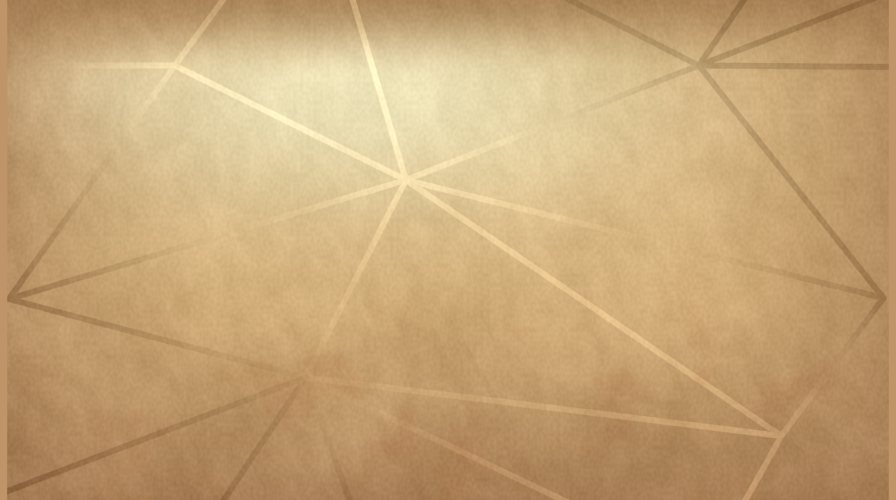
Write a WebGL 1 fragment shader that draws this background.

```glsl
precision highp float;

uniform vec2 u_resolution;

// Palette
const vec3 UMBER = vec3(0.62, 0.455, 0.305);
const vec3 SAND = vec3(0.83, 0.69, 0.48);
const vec3 CREAM = vec3(0.925, 0.885, 0.715);
const vec3 SHADE = vec3(0.63, 0.48, 0.31);
const vec3 RUST = vec3(0.70, 0.49, 0.32);
const vec3 RIM = vec3(0.75, 0.58, 0.41);
const vec3 STRAND_TONE = vec3(1.0, 0.95, 0.82);

// Layout, as fractions of the canvas
const vec2 GLOW_CENTER = vec2(0.40, 0.81);
const vec2 GLOW_SIZE = vec2(0.34, 0.24);
const vec2 LEFT_GLOW = vec2(0.11, 0.82);
const vec2 LEFT_GLOW_SIZE = vec2(0.12, 0.10);
const float RIM_WIDTH = 0.008;
const float STRAND_RADIUS = 0.0060;
const float STRAND_SOFTNESS = 0.0014;

// Surface strengths
const float MOTTLE = 0.065;
const float FIBRE = 0.05;
const float GRAIN = 0.035;

// Junctions of the web
const vec2 HUB = vec2(0.453, 0.640);
const vec2 UPPER_LEFT = vec2(0.195, 0.869);
const vec2 UPPER_RIGHT = vec2(0.780, 0.869);
const vec2 LEFT = vec2(0.010, 0.402);
const vec2 RIGHT = vec2(0.986, 0.404);
const vec2 LOWER_LEFT = vec2(0.341, 0.245);
const vec2 LOWER_RIGHT = vec2(0.872, 0.128);

vec2 uv;
float aspect;
float lightTone = 0.0;
float darkTone = 0.0;

vec2 hashGradient(vec2 cell) {
    float n = fract(sin(dot(cell, vec2(127.1, 311.7))) * 43758.5);
    return vec2(cos(6.2832 * n), sin(6.2832 * n));
}

float gradientNoise(vec2 p) {
    vec2 i = floor(p);
    vec2 f = fract(p);
    vec2 s = f * f * f * (f * (f * 6.0 - 15.0) + 10.0);
    vec2 e = vec2(1.0, 0.0);
    float bottom = mix(dot(hashGradient(i), f),
                       dot(hashGradient(i + e), f - e), s.x);
    float top = mix(dot(hashGradient(i + e.yx), f - e.yx),
                    dot(hashGradient(i + 1.0), f - 1.0), s.x);
    return mix(bottom, top, s.y);
}

float fbm(vec2 p) {
    float sum = 0.0;
    float amplitude = 0.6;
    for (int i = 0; i < 5; i++) {
        sum += amplitude * gradientNoise(p);
        p = mat2(1.6, 1.2, -1.2, 1.6) * p + 7.3;
        amplitude *= 0.55;
    }
    return sum;
}

// Soft ellipse, 1 at its center
float glow(vec2 center, vec2 size) {
    vec2 q = (uv - center) / size;
    return exp(-dot(q, q));
}

// Straight strand whose tone runs from one end to the other; negative is dark
void strand(vec2 a, vec2 b, float toneA, float toneB) {
    vec2 scale = vec2(aspect, 1.0);
    vec2 pa = (uv - a) * scale;
    vec2 ba = (b - a) * scale;
    float h = clamp(dot(pa, ba) / dot(ba, ba), 0.0, 1.0);
    float soft = max(STRAND_SOFTNESS, 0.8 / u_resolution.y);
    float mask = 1.0 - smoothstep(STRAND_RADIUS - soft, STRAND_RADIUS + soft, length(pa - ba * h));
    float tone = mask * mix(toneA, toneB, h);
    lightTone = max(lightTone, tone);
    darkTone = min(darkTone, tone);
}

void drawWeb() {
    // Around the hub
    strand(HUB, UPPER_LEFT, 0.09, 0.10);
    strand(HUB, vec2(0.392, 1.01), 0.08, 0.13);
    strand(HUB, UPPER_RIGHT, 0.09, -0.09);
    strand(HUB, LEFT, 0.09, -0.12);
    strand(HUB, RIGHT, 0.10, -0.08);
    strand(HUB, LOWER_LEFT, 0.10, 0.01);
    strand(HUB, LOWER_RIGHT, 0.09, 0.09);
    // Upper corners
    strand(UPPER_LEFT, vec2(0.253, 1.01), 0.07, 0.11);
    strand(UPPER_LEFT, vec2(0.06, 0.869), 0.09, 0.0);
    strand(UPPER_LEFT, LEFT, 0.06, -0.12);
    strand(UPPER_RIGHT, vec2(0.625, 1.01), -0.10, -0.05);
    strand(UPPER_RIGHT, vec2(0.834, 1.01), -0.11, -0.09);
    strand(UPPER_RIGHT, vec2(0.985, 1.01), -0.11, -0.08);
    strand(UPPER_RIGHT, vec2(1.0, 0.866), -0.11, -0.08);
    strand(UPPER_RIGHT, RIGHT, -0.10, -0.10);
    // Lower half
    strand(LEFT, LOWER_LEFT, -0.12, -0.01);
    strand(RIGHT, LOWER_RIGHT, -0.09, 0.09);
    strand(LOWER_RIGHT, vec2(0.829, -0.01), 0.09, 0.12);
    strand(LOWER_LEFT, LOWER_RIGHT, 0.02, 0.11);
    strand(LOWER_LEFT, vec2(0.0, 0.012), -0.03, -0.11);
    strand(LOWER_LEFT, vec2(0.246, -0.01), -0.03, -0.08);
    strand(LOWER_LEFT, vec2(0.64, -0.01), 0.0, 0.09);
    strand(LOWER_LEFT, vec2(0.392, -0.01), 0.0, -0.05);
    strand(vec2(0.48, 0.42), vec2(0.56, 0.18), -0.01, -0.02);
}

void main() {
    uv = gl_FragCoord.xy / u_resolution;
    aspect = u_resolution.x / u_resolution.y;
    vec2 p = vec2(uv.x * aspect, uv.y);
    float clouds = fbm(p * 4.0 + 11.0);
    float stains = fbm(p * 6.0 + 19.0);
    float fibres = fbm(vec2(p.x + 0.25 * p.y, p.y) * vec2(22.0, 13.0) + stains);
    float grain = gradientNoise(p * vec2(150.0, 110.0));

    // Parchment with warm stains and two glows
    vec3 color = mix(UMBER, SAND, smoothstep(-0.18, 0.50, uv.y + 0.06 * clouds));
    color = mix(color, RUST, 0.35 * smoothstep(0.0, 0.4, stains) * (1.0 - smoothstep(0.2, 0.6, uv.y)));
    color = mix(color, CREAM, glow(GLOW_CENTER, GLOW_SIZE));
    color = mix(color, CREAM, 0.45 * glow(LEFT_GLOW, LEFT_GLOW_SIZE));

    // Darker top and sides
    color = mix(color, SHADE, 0.88 * smoothstep(0.85, 1.02, uv.y + 0.03 * clouds));
    color = mix(color, UMBER, 0.62 * pow(abs(2.0 * uv.x - 1.0), 4.0));
    color += MOTTLE * clouds + FIBRE * fibres + GRAIN * grain;

    // Web, then the side rims
    drawWeb();
    color += STRAND_TONE * (lightTone + darkTone);
    float edge = min(uv.x, 1.0 - uv.x);
    float soft = 0.8 / u_resolution.x;
    color = mix(RIM, color, smoothstep(RIM_WIDTH - soft, RIM_WIDTH + soft, edge));

    gl_FragColor = vec4(clamp(color, 0.0, 1.0), 1.0);
}
```
